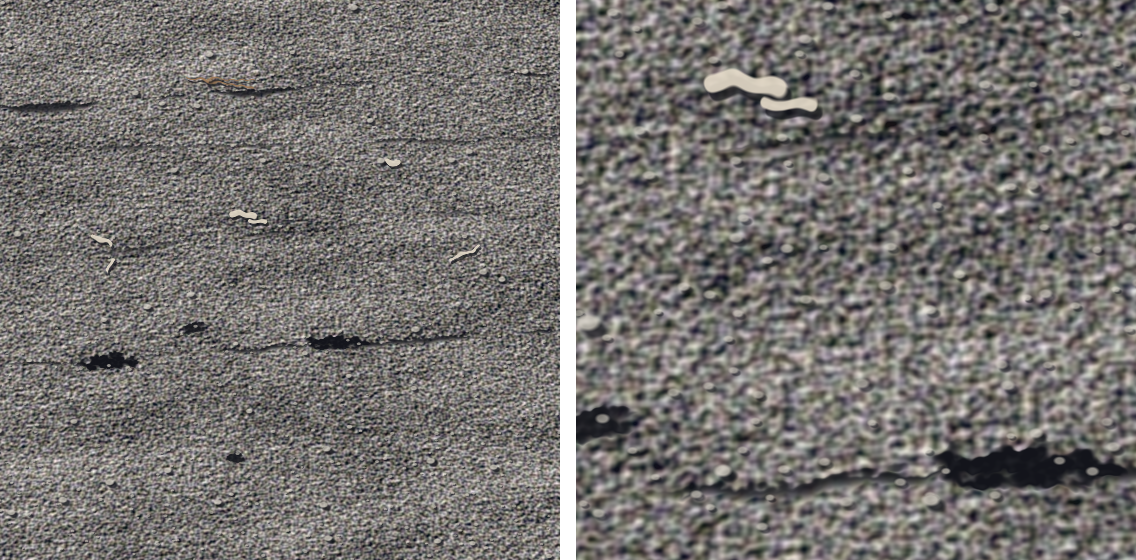
Left: the whole. Right: its middle third, enlarged.
Write a Shadertoy shader that draws this texture.

```glsl
// Draws dark, wind-rippled volcanic sand with shadowed ledges, pebbles and pale debris.

const vec3 SAND_TINT = vec3(1.03, 1.0, 0.975);
const vec3 SHADOW = vec3(0.075, 0.08, 0.105);
const vec3 STONE = vec3(0.78, 0.76, 0.72);
const vec3 SHELL = vec3(0.90, 0.86, 0.79);
const vec3 STRAW = vec3(0.62, 0.47, 0.33);

vec2 hash2(vec2 cell) {
    uvec2 q = uvec2(ivec2(cell)) * uvec2(1597334673u, 3812015801u);
    uint n = (q.x ^ q.y) * 1597334673u;
    n = (n ^ (n >> 15)) * 3812015801u;
    n ^= n >> 16;
    return vec2(n & 65535u, n >> 16) / 65535.0;
}

float cornerSlope(vec2 cell, vec2 offset) {
    float angle = 6.2832 * hash2(cell).x;
    return dot(vec2(cos(angle), sin(angle)), offset);
}

float gradientNoise(vec2 p) {
    vec2 i = floor(p), f = p - i, e = vec2(1.0, 0.0);
    vec2 u = f * f * f * (f * (f * 6.0 - 15.0) + 10.0);
    float low = mix(cornerSlope(i, f), cornerSlope(i + e, f - e), u.x);
    float high = mix(cornerSlope(i + e.yx, f - e.yx), cornerSlope(i + 1.0, f - 1.0), u.x);
    return mix(low, high, u.y);
}

// Side-lit bumps: the height difference toward a light at the upper left
float relief(vec2 p) {
    return gradientNoise(p) - gradientNoise(p + vec2(-0.3, 0.5));
}

// Broken shadow with a crisp crest, fading downward
float ledge(vec2 p, float height, float slope, float thickness, float seed) {
    float crest = height + slope * p.x + 0.012 * gradientNoise(vec2(p.x * 7.0, seed))
                + 0.006 * gradientNoise(vec2(p.x * 45.0, seed));
    float reach = thickness * smoothstep(-0.2, 0.4, gradientNoise(vec2(p.x * 6.0, seed + 9.5)));
    float drop = crest - p.y;
    float body = smoothstep(-0.002, 0.002, drop) * (1.0 - smoothstep(reach * 0.4, reach + 0.003, drop));
    return body * smoothstep(0.0, 0.003, reach);
}

// Flat hollow with a ragged outline
float hollow(vec2 p, vec2 center, vec2 size) {
    vec2 q = (p - center) / size;
    float ragged = 0.9 * gradientNoise(p * vec2(60.0, 110.0));
    return 1.0 - smoothstep(0.65, 1.1, length(q) + ragged);
}

// Thin, slightly bent piece lying between two points
float sliver(vec2 p, vec2 a, vec2 b, float width) {
    p += 0.008 * vec2(gradientNoise(p * 55.0), gradientNoise(p * 55.0 + 31.0));
    vec2 ap = p - a, ab = b - a;
    float d = length(ap - ab * clamp(dot(ap, ab) / dot(ab, ab), 0.0, 1.0));
    return 1.0 - smoothstep(width - 0.001, width + 0.0012, d);
}

// Scattered stones: x is the lit top, y the shadow at the lower right
vec2 pebbles(vec2 p, float cells, float share, float radius) {
    vec2 cover = vec2(0.0), home = floor(p * cells);
    for (int k = 0; k < 9; k++) {
        vec2 cell = home + vec2(k % 3, k / 3) - 1.0;
        vec2 pick = hash2(cell + 210.0);
        float present = step(pick.x, share);
        float r = radius * mix(0.5, 1.0, pick.y);
        vec2 q = (p - (cell + hash2(cell + 77.0)) / cells) * vec2(0.75, 1.1);
        float top = 1.0 - smoothstep(r * 0.6, r + 0.0008, length(q));
        float shade = 1.0 - smoothstep(r * 0.6, r * 1.3, length(q + vec2(-0.6, 0.9) * r));
        cover = max(cover, present * vec2(top, shade));
    }
    return cover;
}

// Pale fragment with its own cast shadow
vec3 layDebris(vec3 color, vec2 p, vec2 a, vec2 b, float width, vec3 tint) {
    float shade = sliver(p + vec2(-0.003, 0.005), a, b, width);
    color = mix(color, SHADOW, 0.7 * shade);
    return mix(color, tint, 0.9 * sliver(p, a, b, width));
}

void mainImage(out vec4 fragColor, in vec2 fragCoord) {
    vec2 p = fragCoord / iResolution.y;

    // Grains shrink gently with distance
    vec2 g = vec2((p.x - 0.5) * mix(0.88, 1.12, p.y), p.y * (0.88 + 0.12 * p.y));
    g.y -= 0.06 * p.x;
    float grain = 0.27 * relief(g * vec2(100.0, 150.0))
                + 0.40 * gradientNoise(g * vec2(185.0, 230.0) + 40.0)
                + 0.16 * gradientNoise(g * vec2(42.0, 75.0) + 90.0);

    // Broad ripples and the pale sloping rise
    vec2 drift = vec2(p.x * 2.2, p.y * 10.0 - p.x * 1.3);
    float swell = 0.13 * gradientNoise(drift + 5.3)
                + 0.10 * gradientNoise(drift * vec2(3.0, 2.3) + 17.0);
    float riseOffset = (p.y - 0.485 - 0.14 * p.x) / 0.022;
    float rise = 0.065 * exp(-riseOffset * riseOffset) * smoothstep(0.2, 0.4, p.x) * smoothstep(0.98, 0.75, p.x);
    float tone = 0.45 + grain + swell + rise;

    // Mineral hues: plum against olive, blue against tan
    float plum = gradientNoise(g * 120.0 + 300.0);
    float tan_ = gradientNoise(g * 95.0 + 500.0);
    vec3 color = max(tone, 0.07) * SAND_TINT;
    color += 0.055 * plum * vec3(0.6, -0.8, 0.7) + 0.06 * tan_ * vec3(0.8, 0.2, -1.0);
    color += 0.05 * smoothstep(0.35, 0.1, tone) * vec3(-0.3, 0.0, 0.5);

    // Ledges and hollows
    vec2 rough = p + vec2(0.0, 0.008 * grain);
    float shadow = 0.80 * ledge(rough, 0.812, 0.065, 0.020, 3.4);
    shadow = max(shadow, 0.45 * ledge(rough, 0.735, 0.02, 0.008, 21.4));
    shadow = max(shadow, 0.40 * ledge(rough, 0.535, 0.11, 0.010, 33.6));
    shadow = max(shadow, 0.75 * ledge(rough, 0.352, 0.06, 0.012, 47.4));
    shadow = max(shadow, hollow(rough, vec2(0.195, 0.353), vec2(0.055, 0.016)));
    shadow = max(shadow, hollow(rough, vec2(0.60, 0.389), vec2(0.060, 0.012)));
    shadow = max(shadow, 0.9 * hollow(rough, vec2(0.345, 0.414), vec2(0.022, 0.010)));
    shadow = max(shadow, 0.9 * hollow(rough, vec2(0.42, 0.183), vec2(0.016, 0.010)));
    color = mix(color, SHADOW + 0.12 * max(grain, 0.0), shadow);

    // Pebbles, small then larger
    vec2 small = pebbles(p, 64.0, 0.20, 0.0032);
    vec2 large = pebbles(p + 3.0, 17.0, 0.13, 0.0065);
    color = mix(color, SHADOW, 0.75 * max(0.7 * small.y, large.y));
    color = mix(color, STONE + 0.25 * grain, 0.85 * max(0.8 * small.x, large.x));

    // Shell chips, driftwood and straw
    color = layDebris(color, p, vec2(0.415, 0.618), vec2(0.455, 0.615), 0.0050, SHELL);
    color = layDebris(color, p, vec2(0.445, 0.605), vec2(0.472, 0.604), 0.0035, SHELL);
    color = layDebris(color, p, vec2(0.806, 0.538), vec2(0.855, 0.560), 0.0030, SHELL);
    color = layDebris(color, p, vec2(0.165, 0.578), vec2(0.198, 0.563), 0.0030, SHELL);
    color = layDebris(color, p, vec2(0.190, 0.515), vec2(0.200, 0.535), 0.0030, SHELL);
    color = layDebris(color, p, vec2(0.697, 0.711), vec2(0.708, 0.709), 0.0070, SHELL);
    color = layDebris(color, p, vec2(0.335, 0.862), vec2(0.450, 0.842), 0.0014, STRAW);
    color = layDebris(color, p, vec2(0.370, 0.858), vec2(0.455, 0.858), 0.0010, STRAW);

    fragColor = vec4(clamp(color, 0.0, 1.0), 1.0);
}
```
